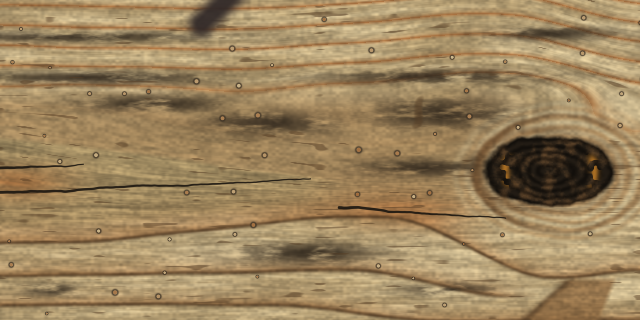
Give the GLSL for this texture, as a Shadertoy shader.

```glsl
// Weathered pine board: bent grain, a dark oval knot, cracks, stains and resin specks.
#define KNOT_CENTER vec2(1.718, 0.466)
#define KNOT_RADII vec2(0.205, 0.113)
#define COLLAR_CENTER vec2(1.755, 0.455)
#define COLLAR_RADII vec2(0.275, 0.185)
#define RING_SPACING 0.062
#define PALE vec3(0.80, 0.725, 0.56)
#define TAN vec3(0.70, 0.61, 0.44)
#define DULL vec3(0.61, 0.535, 0.375)
#define ORANGE vec3(0.63, 0.42, 0.235)
#define BROWN vec3(0.42, 0.30, 0.18)
#define DARK vec3(0.16, 0.13, 0.095)

// Stains: centre and radii
const vec4 STAINS[11] = vec4[](
  vec4(.25, .885, .42, .017), vec4(1.72, .895, .2, .024), vec4(.3, .757, .38, .022),
  vec4(.48, .675, .22, .027), vec4(.84, .615, .22, .04), vec4(1.36, .76, .38, .024),
  vec4(1.38, .645, .25, .052), vec4(1.33, .475, .22, .028), vec4(.96, .208, .23, .038),
  vec4(.16, .095, .09, .022), vec4(1.4, .096, .14, .02));

// Cracks: start and end
const vec4 CRACKS[3] = vec4[](vec4(-.02, .396, .97, .44),
  vec4(-.02, .472, .26, .487), vec4(1.06, .352, 1.58, .315));

float hash(vec2 p) { return fract(sin(dot(p, vec2(127.1, 311.7))) * 43758.55); }

float noise(vec2 p) {
  vec2 i = floor(p), f = fract(p);
  f = f * f * (3.0 - 2.0 * f);
  return mix(mix(hash(i), hash(i + vec2(1, 0)), f.x),
             mix(hash(i + vec2(0, 1)), hash(i + vec2(1, 1)), f.x), f.y);
}

float fbm(vec2 p) {
  float sum = 0.0, amp = 0.53;
  for (int i = 0; i < 4; i++) { sum += amp * noise(p); p = p * 2.03 + 17.3; amp *= 0.5; }
  return sum;
}

// Smooth step that may rise or fall
float ramp(float a, float b, float x) {
  x = clamp((x - a) / (b - a), 0.0, 1.0);
  return x * x * (3.0 - 2.0 * x);
}

float ridge(float d, float w) { return exp(-d * d / (w * w)); }

// Distance to a segment, and the position along it
vec2 segment(vec2 p, vec2 a, vec2 b) {
  vec2 d = b - a;
  float t = clamp(dot(p - a, d) / dot(d, d), 0.0, 1.0);
  return vec2(length(p - a - d * t), t);
}

// Height of the grain in the unbent board
float grainHeight(vec2 p) {
  float bend = .04 * ridge(p.x - 1.5, .32) - .012 * ridge(p.x - .7, .35) - .055 * ramp(1.6, 2.05, p.x);
  float tilt = ramp(.75, .55, p.y) * ramp(.32, .46, p.y);
  return p.y - bend * ramp(.4, .75, p.y) + .12 * min(p.x, 1.1) * tilt;
}

void mainImage(out vec4 fragColor, in vec2 fragCoord) {
  vec2 p = fragCoord / iResolution.y;
  float x = p.x, y = p.y;
  float wobble = .012 * (noise(p * vec2(4, 7)) - .5);
  vec2 k = (p - KNOT_CENTER) / KNOT_RADII;
  float knotR = length(k) + .22 * (fbm(p * 16.0) - .5);
  float collarR = length((p - COLLAR_CENTER) / COLLAR_RADII) + .1 * (fbm(p * 9.0) - .5);
  float collar = ramp(1.35, .95, collarR);
  float v = grainHeight(p) + wobble;

  // Board colour and upper growth rings
  float fiber = fbm(vec2(x * 5.0, v * 75.0));
  vec3 col = mix(TAN, PALE, ramp(.3, .75, .5 * (fbm(p * vec2(3, 9)) + fiber)));
  float phase = fract((v - .857) / RING_SPACING + .5) - .5;
  float ring = .65 * ridge(phase, .09) + .3 * ramp(.4, 0.0, phase) * step(0.0, phase);
  col = mix(col, ORANGE, ramp(.64, .76, v) * ring);
  float middle = ramp(.76, .64, y) * ramp(.3, .38, y) * (1.0 - collar) * ramp(1.75, 1.4, x);
  col = mix(col, mix(DULL, ORANGE, .38), middle * .45 * (1.0 + fiber));

  // Heights of the three lower rings
  vec3 curves = vec3(
    .245 + .075 * ramp(.2, 1.15, x) - .185 * ramp(1.2, 1.72, x) + .02 * ramp(1.75, 2.0, x),
    .14 + .013 * ramp(.3, .9, x) - .08 * ramp(1.1, 1.6, x),
    .05 - .05 * ramp(.8, 1.4, x)) + wobble;

  // Dull wedge and orange blushes
  float top = .572 - .125 * x + wobble;
  float wedge = ramp(top + .008, top - .012, y) * ramp(.03, .07, y - curves.x) * ramp(1.15, .9, x);
  col = mix(col, DULL * (.85 + .32 * fiber), wedge * .9);
  float blush = ridge(length((p - vec2(.05, .43)) / vec2(.17, .055)), 1.0)
              + .9 * ridge(length((p - vec2(1.27, .335)) / vec2(.2, .055)), 1.0);
  col = mix(col, ORANGE, blush * (.5 + .5 * fiber));

  // Lower rings: soft orange above, dark edge
  vec3 softness = vec3(mix(.055, .028, ramp(1.2, 1.6, x)), .026, .022);
  for (int i = 0; i < 3; i++) {
    float d = y - curves[i], fade = i == 1 ? ramp(1.7, 1.5, x) : 1.0;
    col = mix(col, ORANGE, .65 * fade * ramp(-.004, .004, d) * exp(-max(d, 0.0) / softness[i]));
    col = mix(col, BROWN * .75, fade * ridge(d, .007) * (.45 + .5 * fiber));
  }

  // Brown flare in the lower corner
  float side = x - 1.64 - 1.1 * y + wobble, low = ramp(.14, .115, y);
  float flare = ramp(-.01, .015, side) * low * ramp(.012, -.01, x - 1.87 - .4 * y);
  col = mix(col, mix(ORANGE, DULL, .4) * .9, flare * .85);
  col = mix(col, BROWN * .8, .7 * ridge(side, .016) * low);

  // Collar of rings around the knot
  float rings = .5 + .5 * sin(collarR * 42.0 + 5.0 * fbm(p * 7.0));
  col = mix(col, mix(mix(TAN, ORANGE, .35), PALE, rings), collar * .75);
  float left = ramp(1.85, 1.5, x);
  col = mix(col, BROWN, ridge(collarR - .98, .045) * (.4 + .35 * left));
  col = mix(col, BROWN, ridge(knotR - 1.12, .16) * (.3 + .3 * left));

  // Stains broken up along the grain
  float stain = 0.0, breakup = fbm(p * vec2(14, 50));
  for (int i = 0; i < 11; i++) {
    float g = ridge(length((p - STAINS[i].xy) / STAINS[i].zw), 1.0);
    stain = max(stain, g * ramp(.22, .68, breakup + .12 * g));
  }
  col = mix(col, DARK * 1.25, stain * .88 * ramp(.9, 1.1, collarR));

  // Fibre relief and dark nicks
  float relief = noise(vec2(x * 35.0, v * 120.0)) + noise(p * vec2(90, 110)) - 1.0;
  col *= .98 + .16 * relief + .22 * (fiber - .5);
  col = mix(col, BROWN * .8, .5 * ramp(.86, .95, noise(vec2(x * 13.0, v * 95.0))));

  // Knot heart with amber flecks
  vec3 heart = mix(DARK * .75, BROWN * .95, .8 * ramp(.35, .8, fbm(p * 28.0)));
  heart *= .85 + .25 * sin(knotR * 32.0);
  float fleck = ridge(abs(k.x) - .68 + .25 * k.y * k.y, .07) * ramp(.55, .25, abs(k.y));
  heart = mix(heart, vec3(.66, .43, .14), fleck * ramp(.45, .65, noise(p * 65.0)));
  col = mix(col, heart, ramp(1.06, .92, knotR));

  // Tapering cracks
  vec2 bent = p + vec2(0, .012 * (fbm(p.xx * 9.0) - .5));
  for (int i = 0; i < 3; i++) {
    vec2 s = segment(bent, CRACKS[i].xy, CRACKS[i].zw);
    float w = .0045 * (1.0 - .6 * s.y);
    col = mix(col, DARK * .7, .92 * ramp(w + .002, w - .002, s.x));
  }

  // Resin specks with a dark rim
  vec2 cell = floor(p / .11), seed = vec2(hash(cell), hash(cell + 41.0));
  float speck = length(p - (cell + .15 + .7 * seed) * .11) / (.004 + .005 * seed.y);
  float present = step(.68, hash(cell + 9.0));
  col = mix(col, DARK * 1.5, present * .75 * ridge(speck - 1.0, .4));
  col = mix(col, mix(ORANGE, PALE, seed.x), present * ramp(.9, .5, speck));

  // Blurred shadow at the top edge
  float shade = segment(p, vec2(.63, .925), vec2(.74, 1.03)).x;
  col = mix(col, vec3(.18, .15, .15), .92 * ramp(.062, .012, shade));
  fragColor = vec4(clamp(col, 0.0, 1.0), 1.0);
}
```
